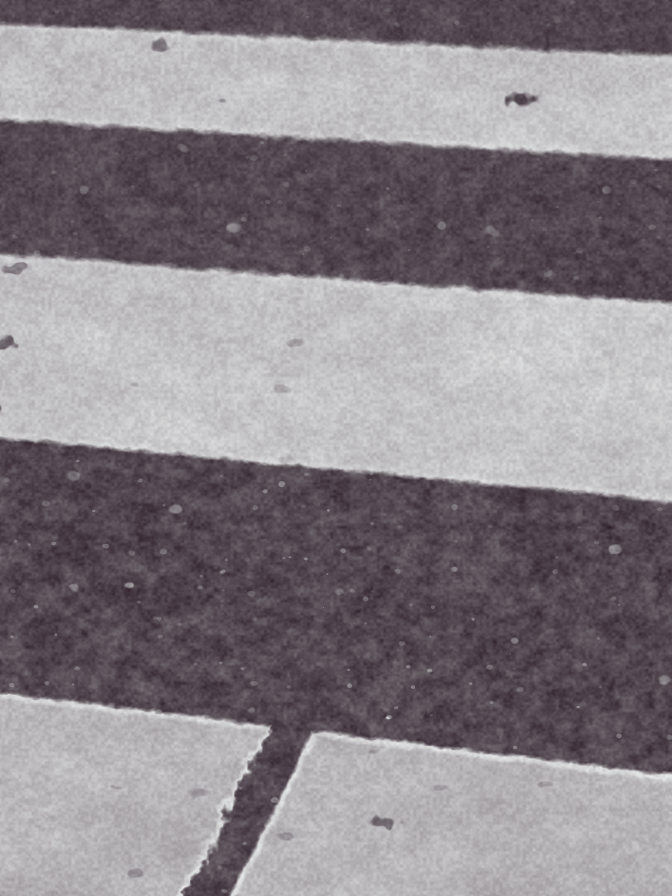
Write a Shadertoy shader that draws this texture.

```glsl
// Worn crossing stripes on asphalt, receding upward in soft focus.
// Stripe edges follow a geometric series along a fanned axis; a slanted gap
// splits the nearest stripe. Noise adds grit, stains, chips and film grain.

float hash(vec2 p) {
    vec3 q = fract(vec3(p.xyx) * 0.1031);
    q += dot(q, q.yzx + 33.33);
    return fract((q.x + q.y) * q.z);
}

float noise(vec2 p) {
    vec2 i = floor(p), f = fract(p);
    f = f * f * (3.0 - 2.0 * f);
    return mix(mix(hash(i), hash(i + vec2(1, 0)), f.x),
               mix(hash(i + vec2(0, 1)), hash(i + vec2(1, 1)), f.x), f.y);
}

// Noise centred on zero, three octaves
float fbm(vec2 p) {
    float sum = 0.0, amp = 0.5;
    for (int i = 0; i < 3; i++) {
        sum += amp * (noise(p) - 0.5);
        p = p * 2.03 + 17.1;
        amp *= 0.6;
    }
    return sum;
}

// One ragged, randomly sized blob in some of the grid cells
float scatter(vec2 p, vec2 cells, float chance, float radius) {
    vec2 g = p * cells, id = floor(g);
    vec2 centre = 0.3 + 0.4 * vec2(hash(id + 3.7), hash(id + 41.3));
    float r = radius * (0.45 + 0.55 * hash(id + 11.9));
    float d = length(fract(g) - centre) + radius * 0.7 * (noise(p * 130.0) - 0.5);
    float strength = 0.35 + 0.65 * hash(id + 77.1);
    return step(hash(id + 5.3), chance) * strength * smoothstep(r, r * 0.45, d);
}

void mainImage(out vec4 fragColor, in vec2 fragCoord) {
    vec2 p = fragCoord / iResolution.y;
    float down = 1.0 - p.y;
    float across = fragCoord.x / iResolution.x;

    // Fanned stripe axis and signed distance into the nearest painted stripe
    float s = (down - 0.0345 * across) / (1.0 + 0.075 * across);
    float k = log2(1.0 + (s - 0.026) / 0.2842) / log2(1.38);
    float n = floor(k + 0.5);
    float edge = 0.026 + 0.2842 * (pow(1.38, n) - 1.0);
    float paint = (s - edge) * (mod(n, 2.0) < 0.5 ? 1.0 : -1.0);
    paint += 0.007 * fbm(p * vec2(75, 110));

    // Slanted gap through the nearest stripe, with a chipped left side
    float slab = smoothstep(0.68, 0.72, s);
    float gapX = p.x - 0.231 - 0.515 * p.y;
    float gap = 0.89 * (abs(gapX) - 0.0245);
    gap += (gapX < 0.0 ? 0.022 : 0.008) * fbm(p * 65.0);
    if (s > 0.6) paint = min(paint, gap);

    float soft = max(mix(0.0045, 0.0025, down), 0.8 / iResolution.y);
    float cover = smoothstep(-soft, soft, paint);

    // Asphalt: grit gets coarser and more contrasted nearby
    float near = smoothstep(0.0, 0.7, down);
    float asphalt = 0.10 + mix(0.22, 0.42, near) * fbm(p * vec2(65, 85))
                  + 0.12 * fbm(p * 9.0);
    for (int i = 0; i < 3; i++) {
        float cells = 17.0 + 13.0 * float(i);
        float speck = scatter(p + 0.37 * float(i), cells * vec2(1.0, 1.3), 0.13, 0.16);
        asphalt += speck * mix(0.25, 0.65, near) * (i == 0 ? 1.0 : 0.6);
    }

    // Paint: broad wear, fine mottling, bright rims and dark stains
    float white = mix(0.91, 0.80, slab) + 0.22 * fbm(p * vec2(5, 14))
                + 0.15 * fbm(p * vec2(45, 60));
    float rim = smoothstep(0.0, 0.003, paint) * smoothstep(0.010, 0.004, paint);
    white += rim * mix(0.07, 0.24, slab);
    white -= 0.85 * scatter(p + vec2(0.05, 0.21), vec2(7, 15), 0.20, 0.17);
    white -= 0.30 * scatter(p + 0.63, vec2(11, 22), 0.10, 0.15);

    // Dark plum to light grey, with grain over everything
    float tone = mix(asphalt, white, cover);
    tone += 0.15 * (noise(p * 270.0) - 0.5) + 0.07 * (noise(p * 410.0 + 9.0) - 0.5);
    vec3 plum = vec3(0.27, 0.22, 0.26), paleGrey = vec3(0.81, 0.81, 0.815);
    fragColor = vec4(clamp(mix(plum, paleGrey, tone), 0.0, 1.0), 1.0);
}
```
